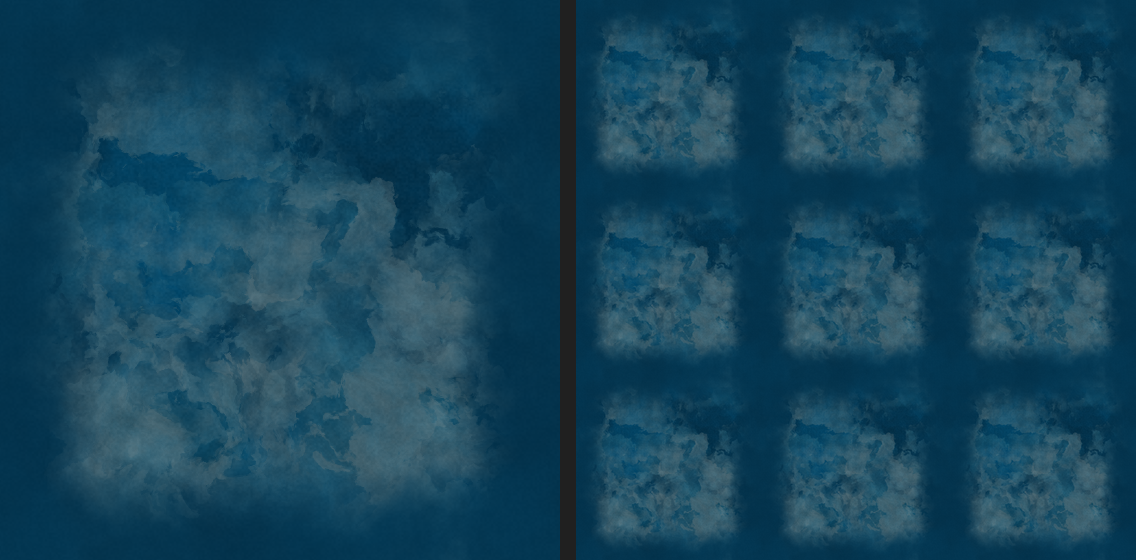
Left, the tile; right, the same tile 3 across and 3 down.
Reproduce this background procedurally as a Shadertoy shader.

```glsl
// Deep blue painted backdrop with ragged, translucent teal and grey cloud washes and dark borders.

float hash(vec2 cell, float seed) {
    return fract(sin(dot(cell, vec2(127.1, 311.7)) + seed * 17.3) * 43758.5453);
}

// Value noise with n cells across the canvas, wrapping at its borders.
float noise(vec2 uv, float n, float seed) {
    vec2 p = uv * n, i = floor(p), f = fract(p);
    f = f * f * f * (f * (f * 6.0 - 15.0) + 10.0);
    vec2 a = mod(i, n), b = mod(i + 1.0, n);
    return mix(mix(hash(a, seed), hash(vec2(b.x, a.y), seed), f.x),
               mix(hash(vec2(a.x, b.y), seed), hash(b, seed), f.x), f.y);
}

// Seven octaves; a higher gain gives a rougher result.
float fbm(vec2 uv, float n, float gain, float seed) {
    float sum = 0.0, total = 0.0, amp = 1.0;
    for (int i = 0; i < 7; i++) {
        sum += amp * noise(uv, n, seed + float(i));
        total += amp;
        n *= 2.0;
        amp *= gain;
    }
    return sum / total;
}

void mainImage(out vec4 fragColor, in vec2 fragCoord) {
    vec2 uv = fragCoord / iResolution.xy;
    vec2 warp = vec2(fbm(uv, 8.0, 0.55, 1.0), fbm(uv, 8.0, 0.55, 11.0)) - 0.5;
    vec2 p = uv + 0.08 * warp;

    // Dark borders, flat where the tile meets itself
    vec2 inner = sin(3.14159265 * uv);
    inner = smoothstep(0.0, 0.32, inner * inner + 0.2 * warp);
    float glow = inner.x * inner.y;

    // Soft pools of teal and saturated blue over the deep ground
    float teal = smoothstep(0.42, 0.66, fbm(p, 4.0, 0.5, 17.0));
    float blue = smoothstep(0.42, 0.68, fbm(p, 3.0, 0.5, 23.0));
    vec3 color = mix(vec3(0.012, 0.198, 0.298), vec3(0.055, 0.285, 0.385), teal * (0.1 + 0.9 * glow));
    color = mix(color, vec3(0.01, 0.285, 0.42), 0.8 * blue * (0.2 + 0.8 * glow));

    // Overlapping washes: crisp torn outlines on one side, soft fades on the other
    for (int k = 0; k < 7; k++) {
        float seed = 40.0 + 31.0 * float(k);
        float torn = smoothstep(0.0, 0.03, fbm(p, 5.0, 0.6, seed) - 0.51);
        float fade = smoothstep(0.42, 0.64, fbm(uv, 4.0, 0.55, seed + 9.0));
        float mottle = 0.3 + 1.4 * fbm(p, 24.0, 0.7, seed + 19.0);
        vec3 tint = mix(vec3(0.13, 0.37, 0.46), vec3(0.36, 0.45, 0.48), float(k) / 6.0);
        color = mix(color, tint, 0.46 * torn * fade * mottle * glow);
    }

    // Rough shading and fine grain, stronger away from the borders
    color *= 1.0 + (0.1 + 0.25 * glow) * (fbm(p, 16.0, 0.7, 311.0) - 0.5);
    color += (0.012 + 0.016 * glow) * (noise(uv, 256.0, 330.0) - 0.5);
    fragColor = vec4(color, 1.0);
}
```
